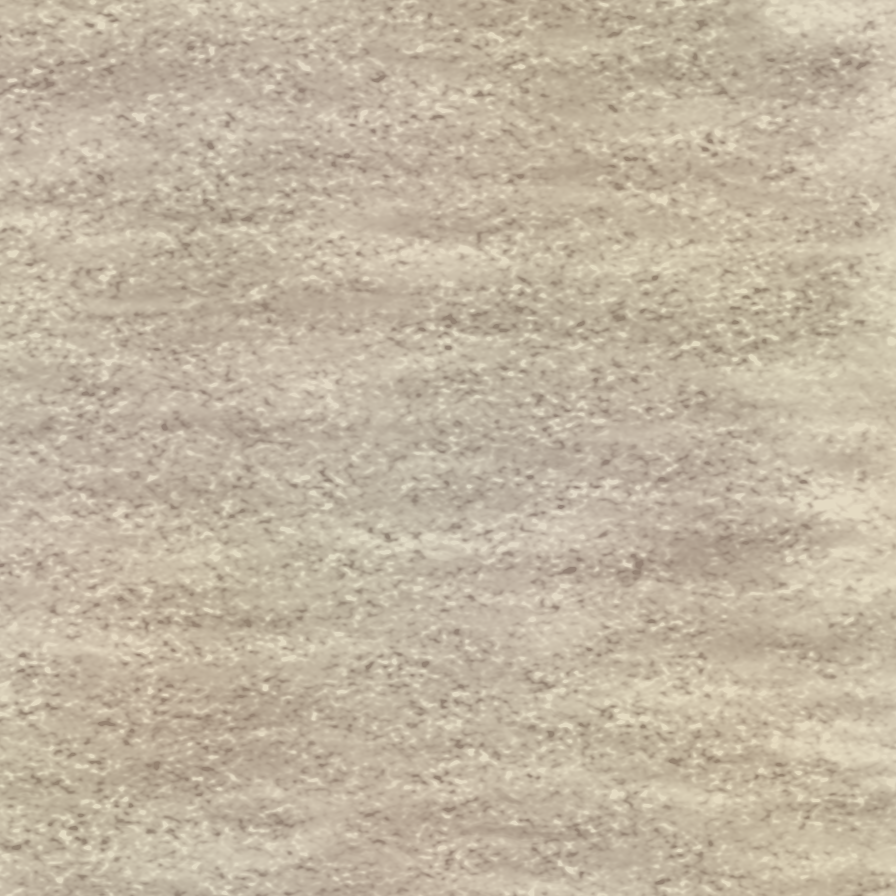
A Shadertoy shader for this texture:

```glsl
#define BASE_COLOR vec3(0.757, 0.706, 0.625)
#define TONE_STEP vec3(0.050, 0.055, 0.051)
#define WARM_TINT vec3(0.012, 0.004, -0.026)
#define ROSE_TINT vec3(0.012, -0.008, 0.008)
#define GRAIN_SCALE vec2(46.0, 82.0)
#define BAND_SCALE vec2(2.2, 19.0)
#define GRAIN_CONTRAST 2.3
#define BAND_CONTRAST 1.7
#define STREAK_GLOW 0.85
#define EDGE_GLOW 1.5

vec2 randomGradient(vec2 cell) {
    vec3 p = fract(cell.xyx * vec3(0.1031, 0.1030, 0.0973));
    p += dot(p, p.yzx + 33.33);
    float angle = 6.28318 * fract((p.x + p.y) * p.z);
    return vec2(cos(angle), sin(angle));
}

float gradientNoise(vec2 p) {
    vec2 cell = floor(p);
    vec2 f = p - cell;
    vec2 w = f * f * f * (f * (f * 6.0 - 15.0) + 10.0);
    float a = dot(randomGradient(cell), f);
    float b = dot(randomGradient(cell + vec2(1, 0)), f - vec2(1, 0));
    float c = dot(randomGradient(cell + vec2(0, 1)), f - vec2(0, 1));
    float d = dot(randomGradient(cell + vec2(1, 1)), f - vec2(1, 1));
    return mix(mix(a, b, w.x), mix(c, d, w.x), w.y);
}

vec2 turn(vec2 p, float angle) {
    float c = cos(angle);
    float s = sin(angle);
    return vec2(c * p.x - s * p.y, s * p.x + c * p.y);
}

// Crumbly flecks: each octave is turned so that no lattice shows
float grain(vec2 uv) {
    vec2 p = uv * GRAIN_SCALE;
    float coarse = gradientNoise(turn(p, 0.35) + 31.0);
    float medium = gradientNoise(turn(p, -0.55) * 1.75 + 219.7);
    float fine = gradientNoise(turn(p * vec2(1.15, 0.9), 0.8) * 2.7 + 457.3);
    float sum = 0.72 * coarse + 0.95 * medium + 0.65 * fine;

    // Calm ground between clusters of strong flecks
    float cluster = 1.0 + 1.3 * gradientNoise(uv * vec2(15.0, 34.0) + 113.0);
    return sum * cluster * (0.55 + 1.5 * min(abs(sum), 0.7));
}

// Short dark crevices, each with a lit lip below it
float crevices(vec2 p) {
    vec2 q = p * vec2(26.0, 62.0);
    float pit = smoothstep(0.26, 0.46, gradientNoise(turn(q, 0.12) + 141.0));
    float lip = smoothstep(0.26, 0.46, gradientNoise(turn(q + vec2(0.1, 0.6), 0.12) + 141.0));
    return 0.8 * lip - 1.0 * pit;
}

// Long, slightly wavy sediment layers
float layers(vec2 p) {
    float broad = gradientNoise(p * BAND_SCALE + 43.0);
    float fine = gradientNoise(p * BAND_SCALE * vec2(3.2, 2.2) + 85.0);
    return broad + 0.85 * fine;
}

// Thin pale seams that run far and fade out
float streaks(vec2 p) {
    float ridge = abs(gradientNoise(p * vec2(1.3, 9.0) + 15.0));
    float presence = smoothstep(-0.10, 0.25, gradientNoise(p * vec2(2.0, 6.0) + 73.0));
    return presence * smoothstep(0.09, 0.0, ridge);
}

void mainImage(out vec4 fragColor, in vec2 fragCoord) {
    vec2 uv = fragCoord / iResolution.xy;
    vec2 wavy = uv;
    wavy.y += 0.016 * gradientNoise(uv * vec2(5.0, 7.0) + 11.0);
    wavy.y += 0.008 * gradientNoise(uv * vec2(30.0, 36.0) + 37.0);

    // Broad patches vary tone, roughness and tint
    float patchTone = gradientNoise(uv * vec2(3.0, 5.0) + 7.0);
    float roughness = 1.0 + 0.4 * gradientNoise(uv * vec2(4.0, 7.0) + 53.0);
    float warmth = gradientNoise(uv * vec2(2.6, 3.2) + 23.0);
    float rosiness = gradientNoise(uv * vec2(3.2, 4.0) + 91.0);

    // Pale cream margins with a ragged, layered outline
    float ragged = 0.24 * gradientNoise(wavy * vec2(5.0, 15.0) + 61.0);
    ragged += 0.10 * gradientNoise(wavy * vec2(14.0, 40.0) + 29.0);
    float rightEdge = smoothstep(0.84, 1.02, uv.x + ragged);
    float leftEdge = 0.4 * smoothstep(0.10, -0.06, uv.x + 0.5 * ragged);
    float darkBelt = smoothstep(0.55, 0.85, uv.x) * (1.0 - rightEdge);

    float detail = GRAIN_CONTRAST * grain(uv) + 0.75 * crevices(wavy);
    float tone = roughness * (1.0 - 0.4 * rightEdge) * detail;
    tone += BAND_CONTRAST * layers(wavy) + 1.1 * patchTone;
    tone += STREAK_GLOW * streaks(wavy) - 0.3 * darkBelt;
    tone += EDGE_GLOW * (rightEdge + leftEdge);

    // Tone runs from brown pits to cream highlights
    vec3 color = BASE_COLOR + TONE_STEP * clamp(tone, -3.4, 2.7);
    color += WARM_TINT * (warmth + 0.5 * smoothstep(0.45, 1.0, uv.x) - 0.2);
    color += ROSE_TINT * rosiness;
    fragColor = vec4(clamp(color, 0.0, 1.0), 1.0);
}
```
